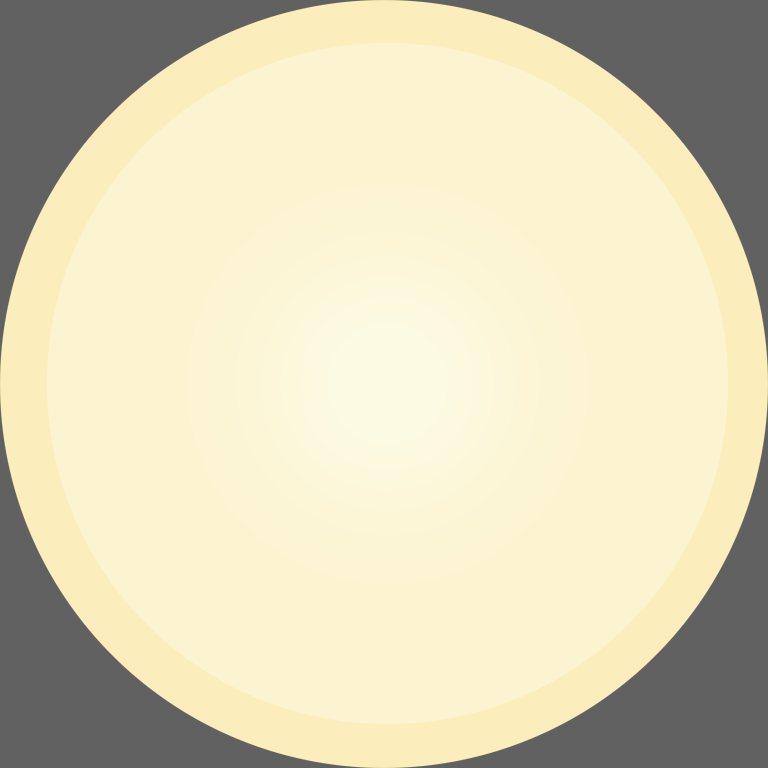
A Shadertoy shader for this background:

```glsl
// Antialiased disc coverage
float disc(vec2 p, vec2 center, float radius, float pixel) {
    return 1.0 - smoothstep(-0.75 * pixel, 0.75 * pixel, length(p - center) - radius);
}

void mainImage(out vec4 fragColor, in vec2 fragCoord) {
    float scale = min(iResolution.x, iResolution.y);
    vec2 uv = (fragCoord - 0.5 * iResolution.xy) / scale + 0.5;
    float pixel = 1.0 / scale;

    vec3 gray = vec3(0.38);
    vec3 rimCream = vec3(0.99, 0.933, 0.737);
    vec3 paleCream = vec3(0.988, 0.956, 0.819);
    vec3 glowIvory = vec3(0.986, 0.981, 0.886);

    // Soft glow: flat core, then an eased falloff
    vec2 innerCenter = vec2(0.5046, 0.5006);
    float r = length(uv - innerCenter);
    float falloff = 1.0 - clamp((r - 0.075) / 0.21, 0.0, 1.0);
    vec3 inner = mix(paleCream, glowIvory, pow(falloff, 1.5));

    // Rim disc with the slightly offset inner disc on top
    vec3 color = mix(gray, rimCream, disc(uv, vec2(0.5), 0.5, pixel));
    color = mix(color, inner, disc(uv, innerCenter, 0.4434, pixel));

    fragColor = vec4(color, 1.0);
}
```
